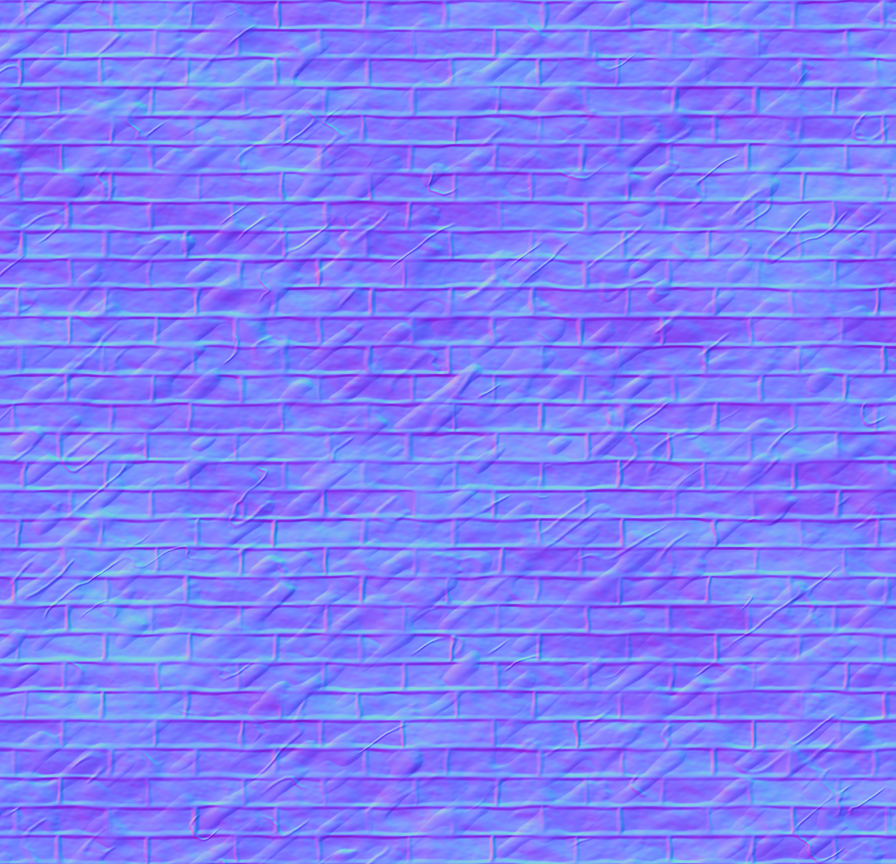
Reproduce this texture map procedurally as a Shadertoy shader.

```glsl
const float ROWS = 30.0;
const float COLUMNS = 10.4;
const float BRICK_LENGTH = 3.0;      // in row heights, like all lengths below
const vec2 HEAD_PHASE = vec2(0.76, 0.24); // joint position on even and odd rows
const float HEAD_JITTER = 0.16;
const float BED_WOBBLE = 0.09;
const float LOWER_BEVEL = 0.16;
const float UPPER_BEVEL = 0.11;
const float HEAD_BEVEL = 0.13;
const float JOINT_DEPTH = 0.062;
const float ROUGHNESS = 0.11;
const float CREASE_DEPTH = 0.035;
const float CHIP_DEPTH = 0.20;
const float ROW_TILT = 0.14;
const float BRICK_TILT = 0.24;
const float PATCH_TILT = 0.30;
const float STEEP_ROW = 18.0;
const float STEEP_TILT = -0.20;
const float SAMPLE_STEP = 0.035;

float hash(vec2 p) {
    return fract(sin(dot(p, vec2(127.1, 311.7))) * 43758.5453);
}

float noise(vec2 p) {
    vec2 i = floor(p), f = fract(p);
    f = f * f * f * (f * (f * 6.0 - 15.0) + 10.0);
    return mix(mix(hash(i), hash(i + vec2(1, 0)), f.x),
               mix(hash(i + vec2(0, 1)), hash(i + vec2(1, 1)), f.x), f.y);
}

float fbm(vec2 p) {
    float sum = 0.0, amplitude = 1.0;
    for (int i = 0; i < 4; i++) {
        sum += amplitude * (noise(p) - 0.5);
        p = mat2(1.7, 0.6, -0.6, 1.7) * p + 17.3;
        amplitude *= 0.46;
    }
    return sum;
}

// Brick column, brick row, and face mask (0 in the joints, 1 on the brick)
vec3 brickAt(vec2 p) {
    float y = p.y + BED_WOBBLE * (noise(p * vec2(0.8, 0.5) + 40.0) - 0.5);
    float row = floor(y), fy = y - row;
    float x = p.x / BRICK_LENGTH - (mod(row, 2.0) < 0.5 ? HEAD_PHASE.x : HEAD_PHASE.y);
    x += 0.03 * (noise(p * 2.3) - 0.5);

    float joint = floor(x + 0.5);
    float offset = x - joint - HEAD_JITTER * (hash(vec2(joint, row)) - 0.5);
    float column = joint - (offset < 0.0 ? 1.0 : 0.0);

    float wear = mix(0.7, 1.5, noise(p * 1.9 + 8.0));
    float bed = smoothstep(0.0, LOWER_BEVEL * wear, fy)
              * smoothstep(0.0, UPPER_BEVEL * wear, 1.0 - fy);
    float head = smoothstep(0.0, HEAD_BEVEL * wear, abs(offset) * BRICK_LENGTH);
    float strength = mix(0.35, 1.0, hash(vec2(joint, row) + 5.7));
    return vec3(column, row, bed * mix(1.0, head, strength));
}

float surfaceHeight(vec2 p) {
    float face = brickAt(p).z;
    float rough = fbm(p * vec2(0.85, 1.35));

    // Diagonal tool marks and broken facets
    vec2 warped = p + 0.5 * rough;
    vec2 grain = vec2(dot(warped, vec2(0.8, 0.6)) * 0.55,
                      dot(warped, vec2(-0.6, 0.8)) * 1.25);
    float marks = noise(grain + 31.0);
    float groove = 1.0 - smoothstep(0.0, 0.09, abs(marks - 0.5));
    float worn = smoothstep(0.5, 0.75, noise(p * vec2(0.6, 0.9) + 71.0));
    float chip = max(noise(grain * 1.5 + 53.0) - 0.58, 0.0);

    return JOINT_DEPTH * face
         + mix(0.5, 1.0, face) * (ROUGHNESS * rough - CHIP_DEPTH * chip)
         - CREASE_DEPTH * groove * worn;
}

// Gentle lean of rows, single bricks and broad patches of wall
vec2 faceTilt(vec2 p) {
    vec3 brick = brickAt(p);
    float rowLean = ROW_TILT * (hash(vec2(brick.y, 9.2)) - 0.5);
    if (brick.y == STEEP_ROW) rowLean += STEEP_TILT;
    vec2 brickLean = vec2(hash(brick.xy + 2.4), hash(brick.xy + 6.1)) - 0.5;
    brickLean *= vec2(0.4, 1.0) * BRICK_TILT;
    float patchLean = PATCH_TILT * (noise(p * vec2(0.22, 0.38) + 90.0) - 0.5);
    return (brickLean + vec2(0.0, rowLean)) * brick.z + vec2(0.0, patchLean);
}

void mainImage(out vec4 fragColor, in vec2 fragCoord) {
    vec2 p = fragCoord / iResolution.xy * vec2(COLUMNS * BRICK_LENGTH, ROWS);

    // Slope by central differences
    vec2 e = vec2(SAMPLE_STEP, 0.0);
    vec2 slope = vec2(surfaceHeight(p + e.xy) - surfaceHeight(p - e.xy),
                      surfaceHeight(p + e.yx) - surfaceHeight(p - e.yx));
    slope = slope / (2.0 * SAMPLE_STEP) + faceTilt(p);

    // Encode the normal, with green rising on lower edges
    vec3 normal = normalize(vec3(-slope.x, slope.y, 1.0));
    fragColor = vec4(0.5 + 0.5 * normal, 1.0);
}
```
